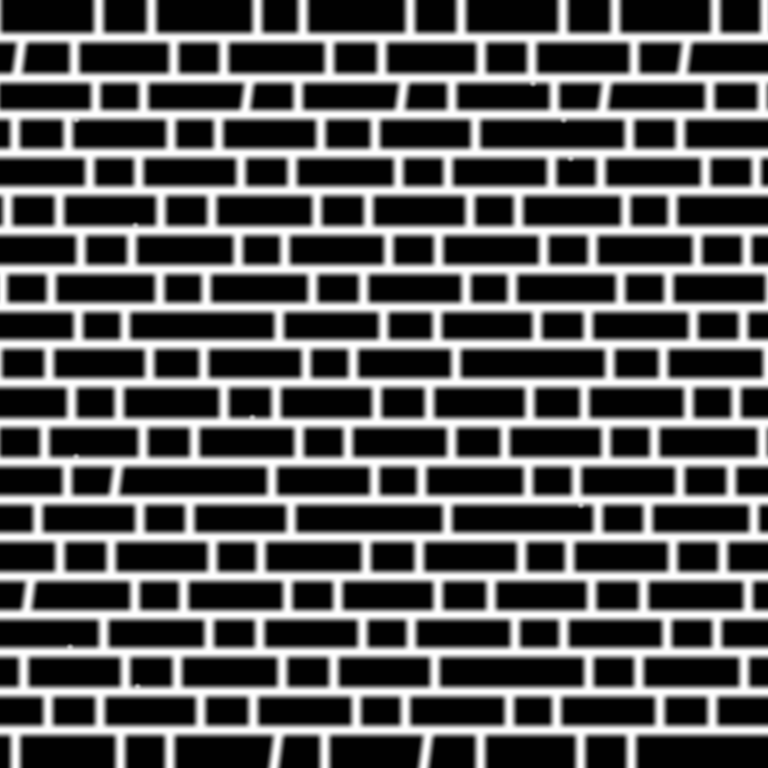
Reproduce this pattern procedurally as a three.js fragment shader.

```glsl
// Black brick wall with soft white mortar: twenty courses of alternating short
// and long bricks, each course staggered by half a bond plus a steady drift.
// Joints are distance bands with hashed jitter, slants, gaps and mortar nibs.

varying vec2 vUv;

const float COURSES = 20.0;        // rows of bricks
const float BONDS = 5.0;           // short + long pairs across
const float SHORT_BRICK = 0.328;   // share of a bond
const float FIRST_SHIFT = 0.661;   // top course offset, in bonds
const float COURSE_DRIFT = 0.0195; // leftward drift per course, in bonds
const float JOINT_REACH = 0.0125;  // joint centre to full black
const float JOINT_CORE = 0.0004;   // joint centre to end of full white
const float COURSE_JITTER = 0.08;  // spread of bed joints, in courses
const float JOINT_JITTER = 0.036;  // spread of upright joints, in bonds
const float DROP_CHANCE = 0.035;   // upright joints left out
const float SLANT_CHANCE = 0.04;   // upright joints that lean
const float SLANT = 0.035;         // lean over one course, in bonds
const float NIB_CHANCE = 0.11;     // mortar nibs per bond of bed joint
const float NIB_OFFSET = 0.0065;   // nib centre from bed joint
const float NIB_RADIUS = 0.0065;
const float NIB_STRENGTH = 0.65;
const vec3 BRICK = vec3(0.004);
const vec3 MORTAR = vec3(0.995);

float hash(vec3 p) {
  p = fract(p * vec3(0.1031, 0.1030, 0.0973));
  p += dot(p, p.yzx + 33.33);
  return fract((p.x + p.y) * p.z);
}

float mortarBand(float d) {
  return 1.0 - smoothstep(JOINT_CORE, JOINT_REACH, d);
}

// Distance to one upright joint; id holds bond, course and side.
float uprightDistance(float u, float home, float rise, vec3 id) {
  if (hash(id + 71.0) < DROP_CHANCE) return 1.0;
  float place = home + (hash(id + 13.0) - 0.5) * JOINT_JITTER;
  place += step(hash(id + 29.0), SLANT_CHANCE) * SLANT * rise;
  return abs(u - place) / BONDS;
}

// Both joints of each short brick, searched over neighbouring bonds.
float uprights(float x, float course, float rise) {
  float shift = FIRST_SHIFT - COURSE_DRIFT * course - 0.5 * mod(course, 2.0);
  float u = x * BONDS - shift;
  float nearest = 1.0;
  for (int i = -1; i <= 1; i++) {
    float bond = floor(u) + float(i);
    vec3 id = vec3(bond + 8.0, course, 1.0);
    nearest = min(nearest, uprightDistance(u, bond, rise, id));
    id.z = 2.0;
    nearest = min(nearest, uprightDistance(u, bond + SHORT_BRICK, rise, id));
  }
  return mortarBand(nearest);
}

// Occasional small lump on the upper or lower edge of a bed joint.
float nibs(float x, float fromBed, float bed) {
  float bond = floor(x * BONDS);
  vec3 id = vec3(bond + 3.0, bed, 5.0);
  float centre = (bond + mix(0.1, 0.9, hash(id + 17.0))) / BONDS;
  float side = hash(id + 41.0) < 0.5 ? -1.0 : 1.0;
  float d = length(vec2(x - centre, fromBed - side * NIB_OFFSET));
  float present = step(hash(id), NIB_CHANCE);
  return present * NIB_STRENGTH * (1.0 - smoothstep(0.0, NIB_RADIUS, d));
}

void main() {
  // Nearest bed joint, counted from the top; the outer edges have none.
  float v = (1.0 - vUv.y) * COURSES;
  float bed = floor(v + 0.5);
  float inner = step(0.5, bed) * step(bed, COURSES - 0.5);
  float jitter = (hash(vec3(bed, 4.0, 9.0)) - 0.5) * COURSE_JITTER * inner;
  float fromBed = (v - bed - jitter) / COURSES;

  // Course on this side of the bed joint.
  float course = fromBed < 0.0 ? bed - 1.0 : bed;
  course = clamp(course, 0.0, COURSES - 1.0);
  float rise = course + 0.5 - v;

  // Combine the soft bands so that brick corners stay slightly round.
  float bedMortar = mortarBand(abs(fromBed)) * inner;
  float nibMortar = nibs(vUv.x, fromBed, bed) * inner;
  float uprightMortar = uprights(vUv.x, course, rise);
  float brick = (1.0 - bedMortar) * (1.0 - uprightMortar) * (1.0 - nibMortar);
  gl_FragColor = vec4(mix(MORTAR, BRICK, brick), 1.0);
}
```
